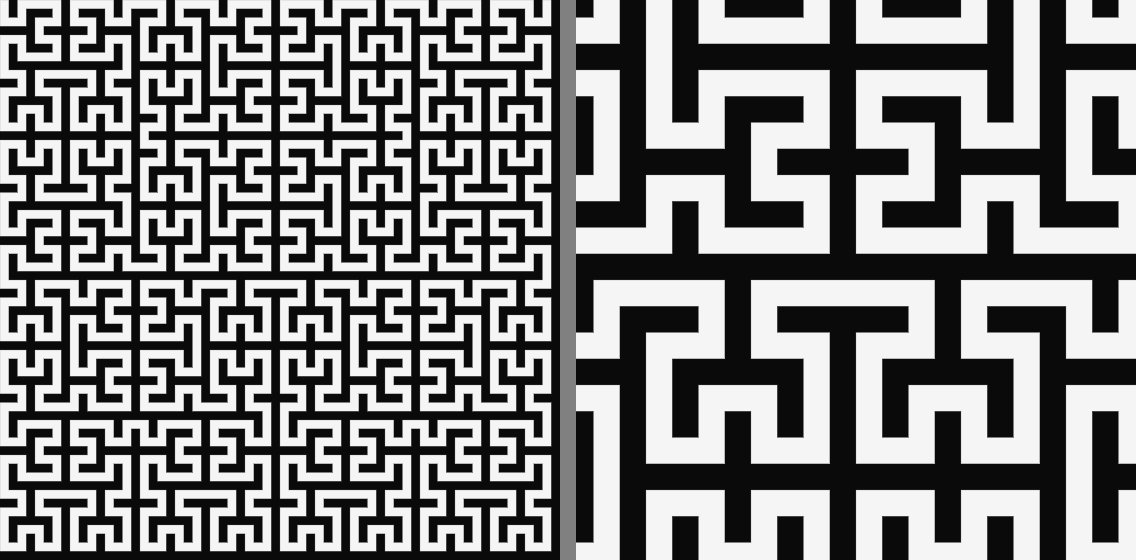
Left: the whole. Right: its middle third, enlarged.
This pattern is drawn by a WebGL 1 fragment shader. Its source:

```glsl
precision highp float;

uniform vec2 u_resolution;

#define ORDER 5
#define GRID 32.0
#define HALF_WIDTH 0.25
#define EDGE_PIXELS 0.74
#define PATH_COLOR vec3(0.96)
#define WALL_COLOR vec3(0.04)

// Position of a node along the Hilbert curve
float hilbertIndex(vec2 node) {
  float index = 0.0;
  float side = GRID * 0.5;
  for (int level = 0; level < ORDER; level++) {
    vec2 quadrant = step(vec2(side), node);
    index += side * side * (3.0 * quadrant.x + quadrant.y - 2.0 * quadrant.x * quadrant.y);
    node -= side * quadrant;
    if (quadrant.y < 0.5) {
      if (quadrant.x > 0.5) node = side - 1.0 - node;
      node = node.yx;
    }
    side *= 0.5;
  }
  return index;
}

float boxDistance(vec2 p, vec2 halfSize) {
  vec2 d = abs(p) - halfSize;
  return length(max(d, 0.0)) + min(max(d.x, d.y), 0.0);
}

// Distance to the arm toward a neighbour, or far away if they are not linked
float armDistance(vec2 local, vec2 node, float index, vec2 dir) {
  vec2 neighbour = node + dir;
  vec2 inside = step(0.0, neighbour) * step(neighbour, vec2(GRID - 1.0));
  float gap = abs(hilbertIndex(neighbour) - index);
  if (inside.x * inside.y < 0.5 || abs(gap - 1.0) > 0.5) return 1.0;
  return boxDistance(local - 0.5 * dir, HALF_WIDTH + 0.5 * abs(dir));
}

// Signed distance to the corridor, in node spacings
float pathDistance(vec2 p) {
  vec2 node = clamp(floor(p + 0.5), 0.0, GRID - 1.0);
  vec2 local = p - node;
  float index = hilbertIndex(node);
  float d = boxDistance(local, vec2(HALF_WIDTH));
  vec2 dir = vec2(1.0, 0.0);
  for (int side = 0; side < 4; side++) {
    d = min(d, armDistance(local, node, index, dir));
    dir = vec2(-dir.y, dir.x);
  }
  return d;
}

void main() {
  vec2 uv = gl_FragCoord.xy / u_resolution;
  uv.y = 1.0 - uv.y;

  // The first corridor touches the top left border
  float d = pathDistance(uv * GRID - HALF_WIDTH);
  float edge = EDGE_PIXELS * GRID / min(u_resolution.x, u_resolution.y);
  float wall = smoothstep(-edge, edge, d);

  gl_FragColor = vec4(mix(PATH_COLOR, WALL_COLOR, wall), 1.0);
}
```
